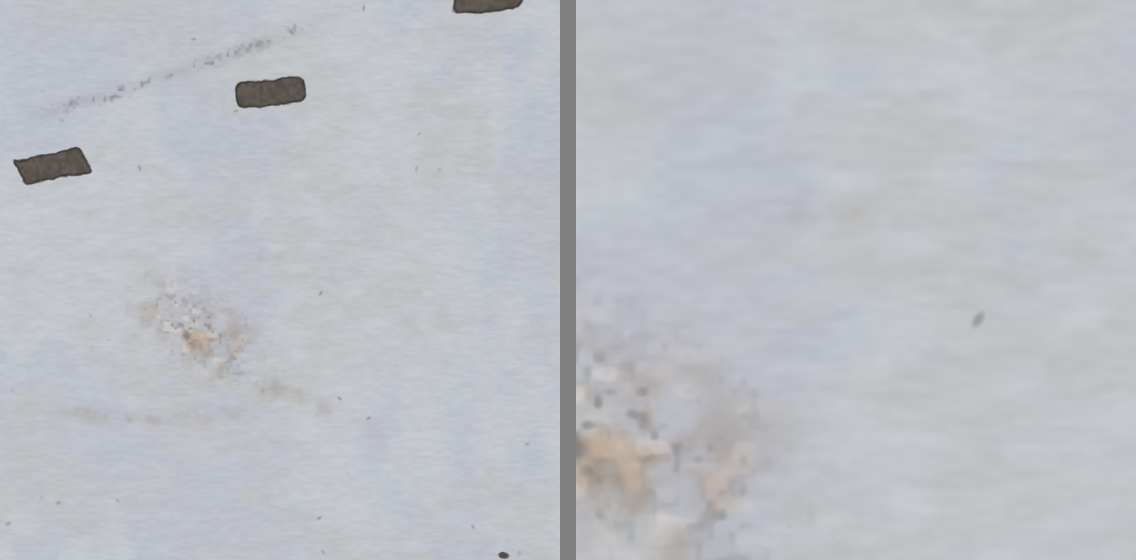
Left, the full canvas; right, a detail of the centre.
Reproduce this texture procedurally as a WebGL 2 fragment shader.

```glsl
#version 300 es
precision highp float;

uniform vec2 u_resolution;
out vec4 fragColor;

#define PAPER vec3(0.762, 0.780, 0.802)
#define BLUE_TINT vec3(0.735, 0.750, 0.795)
#define GREY_TINT vec3(0.745, 0.755, 0.762)
#define INK vec3(0.365, 0.335, 0.310)
#define INK_RIM vec3(0.250, 0.230, 0.220)
#define STAIN vec3(0.610, 0.545, 0.490)
#define SOOT vec3(0.450, 0.455, 0.470)
#define DASH_SIZE vec2(0.062, 0.0235)
#define GRAIN 0.050
#define SOFTNESS 0.0022

float hash(vec2 p) {
  vec3 q = fract(vec3(p.xyx) * 0.1031);
  q += dot(q, q.yzx + 33.33);
  return fract((q.x + q.y) * q.z);
}

float noise(vec2 p) {
  vec2 i = floor(p), f = fract(p);
  f = f * f * (3.0 - 2.0 * f);
  return mix(mix(hash(i), hash(i + vec2(1, 0)), f.x),
             mix(hash(i + vec2(0, 1)), hash(i + vec2(1, 1)), f.x), f.y);
}

float fbm(vec2 p) {
  float sum = 0.0, amp = 0.5;
  for (int i = 0; i < 4; i++) {
    sum += amp * noise(p);
    p = mat2(1.6, 1.2, -1.2, 1.6) * p + 17.3;
    amp *= 0.5;
  }
  return sum / 0.9375;
}

mat2 rotation(float a) {
  return mat2(cos(a), -sin(a), sin(a), cos(a));
}

float roundBox(vec2 p, vec2 halfSize, float radius) {
  vec2 d = abs(p) - halfSize + radius;
  return length(max(d, 0.0)) + min(max(d.x, d.y), 0.0) - radius;
}

// Soft elliptical falloff, tilted by an angle
float blob(vec2 p, vec2 center, vec2 size, float angle) {
  vec2 d = rotation(angle) * (p - center) / size;
  return exp(-dot(d, d));
}

vec3 paper(vec2 p) {
  float blue = fbm(p * vec2(5.0, 3.5) + 3.0) + 0.25 * (noise(p * vec2(24.0, 16.0)) - 0.5);
  float grey = fbm(p * vec2(6.0, 8.0) + 41.0) + 0.3 * (noise(p * vec2(30.0, 50.0)) - 0.5);
  vec3 col = mix(PAPER, BLUE_TINT, 0.85 * smoothstep(0.44, 0.66, blue));
  col = mix(col, GREY_TINT, 0.75 * smoothstep(0.48, 0.70, grey));
  // Fibres run mostly sideways
  float fibre = noise(p * vec2(55.0, 190.0)) + 0.7 * noise(p * vec2(120.0, 260.0) + 9.0)
              + 0.5 * noise(p * vec2(22.0, 90.0) + 5.0) - 1.1;
  return col + GRAIN * 0.5 * fibre;
}

// Sparse dark flecks, one candidate per cell
float flecks(vec2 p) {
  vec2 g = p * 22.0, id = floor(g);
  vec2 d = fract(g) - 0.25 - 0.5 * vec2(hash(id + 3.1), hash(id + 7.7));
  d = rotation(3.0 * hash(id + 1.9)) * d * vec2(1.0, 1.8);
  return step(0.92, hash(id)) * smoothstep(0.17, 0.03, length(d)) * hash(id + 5.0);
}

void main() {
  vec2 p = gl_FragCoord.xy / u_resolution;
  float soft = max(SOFTNESS, 1.0 / u_resolution.y);
  float fine = noise(p * 150.0), coarse = fbm(p * 38.0);
  vec3 col = paper(p);

  // Sooty crease curving up to the right
  float crease = p.y - (0.775 + 0.27 * p.x + 0.11 * p.x * p.x) - 0.012 * (noise(p * 20.0) - 0.5);
  float reach = smoothstep(0.0, 0.1, p.x) * smoothstep(0.72, 0.4, p.x);
  float dust = exp(-pow(crease / 0.012, 2.0)) * reach;
  col = mix(col, SOOT, dust * (0.12 + 0.55 * smoothstep(0.5, 0.85, 0.5 * (fine + coarse))));

  // Brown stain with a trailing tail and faint streaks
  vec2 w = p + 0.035 * (vec2(fbm(p * 14.0), fbm(p * 14.0 + 31.0)) - 0.5);
  float core = blob(w, vec2(0.355, 0.405), vec2(0.105, 0.050), -0.65);
  float tail = blob(w, vec2(0.52, 0.29), vec2(0.105, 0.017), -0.38);
  float streak = blob(w, vec2(0.20, 0.256), vec2(0.11, 0.011), -0.06)
               + 0.7 * blob(w, vec2(0.38, 0.258), vec2(0.08, 0.013), 0.15)
               + 0.6 * blob(w, vec2(0.47, 0.535), vec2(0.038, 0.008), -0.1);
  float haze = blob(w, vec2(0.78, 0.43), vec2(0.09, 0.05), 0.3);
  float mottle = 0.25 + 1.1 * smoothstep(0.3, 0.75, coarse);
  col = mix(col, STAIN, clamp((0.62 * core + 0.27 * tail + 0.30 * streak + 0.10 * haze) * mottle, 0.0, 0.8));
  col = mix(col, SOOT, 0.6 * core * smoothstep(0.52, 0.8, 0.5 * (fine + fbm(p * 45.0 + 8.0))));
  col += vec3(0.10, 0.08, 0.06) * core * smoothstep(0.55, 0.85, noise(p * vec2(60.0, 90.0) + 20.0));

  col = mix(col, SOOT, 0.5 * flecks(p));

  // Rising row of ragged ink dashes
  float ragged = 0.010 * (fbm(p * 45.0 + 12.0) - 0.5);
  for (int i = 0; i < 3; i++) {
    float k = float(i);
    vec2 center = vec2(0.094 + 0.39 * k, 0.703 + 0.114 * k + 0.018 * k * k);
    vec2 q = rotation(0.17 - 0.05 * k) * (p - center);
    q.x += 0.35 * q.y * (1.0 - k);
    float d = roundBox(q, DASH_SIZE, 0.007 + 0.006 * k) + ragged;
    vec3 ink = mix(INK_RIM, INK, smoothstep(0.0, 0.007, -d)) + 0.07 * (fine - 0.5);
    col = mix(col, ink, smoothstep(soft, -soft, d));
  }

  // Ink spot near the lower edge
  float spot = length((p - vec2(0.898, 0.009)) * vec2(0.8, 1.2)) - 0.007 + ragged;
  col = mix(col, INK_RIM, 0.85 * smoothstep(soft, -soft, spot));

  fragColor = vec4(clamp(col, 0.0, 1.0), 1.0);
}
```
